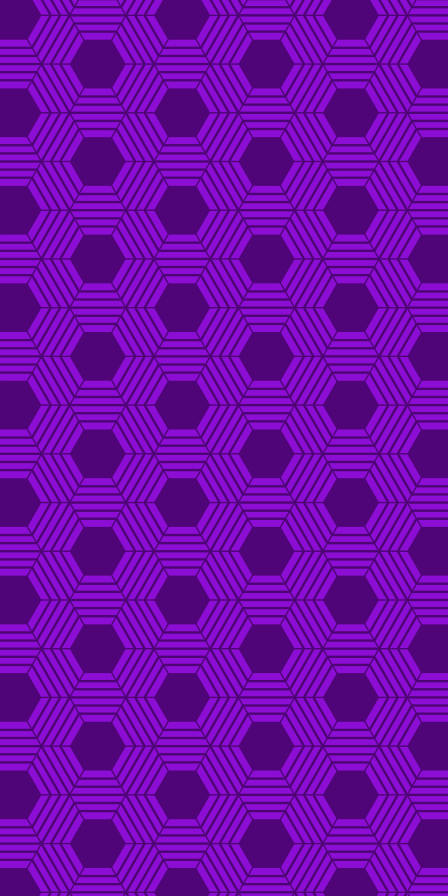
This pattern is drawn by a WebGL 1 fragment shader. Its source:

```glsl
precision highp float;

uniform vec2 u_resolution;

// Lengths are fractions of the canvas width.
const float PITCH = 0.2175;
const vec2 ORIGIN = vec2(0.2182, 0.9870);
const float RINGS = 6.0;
const float FIRST_LINE = 4.0;
const float CORE_RADIUS = 0.25 * PITCH;
const float RING_WIDTH = 0.0053;
const float SPOKE_WIDTH = 0.0031;

const vec3 VIOLET = vec3(0.55, 0.05, 0.83);
const vec3 CORE_PURPLE = vec3(0.31, 0.02, 0.47);
const vec3 LINE_PURPLE = vec3(0.30, 0.02, 0.45);

const vec2 SLANT = vec2(0.866025, 0.5);

// Offset from the nearest centre of a flat-topped hexagon lattice.
vec2 hexCell(vec2 p, float pitch) {
  vec2 size = vec2(2.0 * SLANT.x, 1.0) * pitch;
  vec2 a = mod(p + 0.5 * size, size) - 0.5 * size;
  vec2 b = mod(p, size) - 0.5 * size;
  return dot(a, a) < dot(b, b) ? a : b;
}

// Apothem of the concentric hexagon through p.
float hexRadius(vec2 p) {
  p = abs(p);
  return max(p.y, dot(p, SLANT));
}

// Distance to the three diagonals joining opposite corners.
float spokeDistance(vec2 p) {
  p = abs(p);
  return min(p.y, abs(dot(p, vec2(SLANT.x, -SLANT.y))));
}

// Distance to the closest ring, skipping those inside the first.
float ringDistance(float radius, float spacing, float first) {
  float ring = max(floor(radius / spacing + 0.5), first);
  return abs(radius - ring * spacing);
}

float fill(float d, float pixel) {
  return clamp(0.5 - d / pixel, 0.0, 1.0);
}

// Coverage of a stroke, accurate even when thinner than a pixel.
float stroke(float d, float width, float pixel) {
  return fill(d - 0.5 * width, pixel) - fill(d + 0.5 * width, pixel);
}

void main() {
  float pixel = 1.0 / u_resolution.x;
  vec2 p = hexCell(gl_FragCoord.xy * pixel - ORIGIN, PITCH);
  float radius = hexRadius(p);

  // Ring lines and corner spokes.
  float spacing = 0.5 * PITCH / RINGS;
  float rings = stroke(ringDistance(radius, spacing, FIRST_LINE), RING_WIDTH, pixel);
  float spokes = stroke(spokeDistance(p), SPOKE_WIDTH, pixel);
  vec3 color = mix(VIOLET, LINE_PURPLE, max(rings, spokes));

  // Solid core.
  color = mix(color, CORE_PURPLE, fill(radius - CORE_RADIUS, pixel));
  gl_FragColor = vec4(color, 1.0);
}
```
